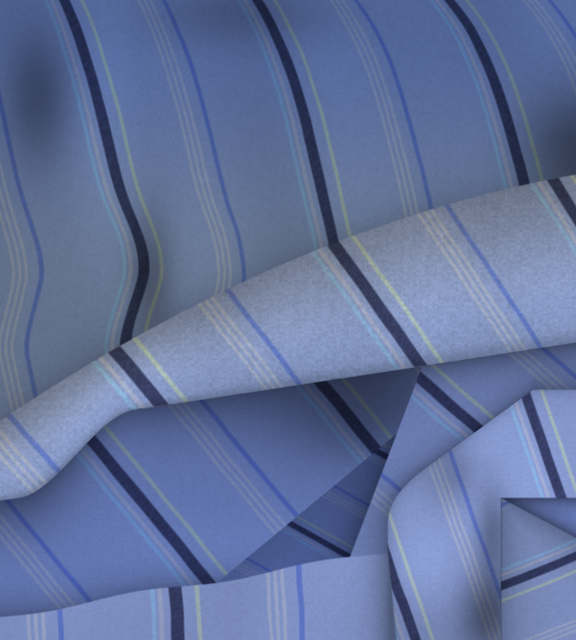
Give the GLSL for this texture, as a WebGL 2 fragment shader.

```glsl
#version 300 es
// Draped blue shirt cloth with dark, yellow, cream and blue woven stripes over soft folds.
precision highp float;
uniform vec2 u_resolution;
out vec4 fragColor;

float hash(vec2 p) {
  return fract(sin(dot(p, vec2(127.1, 311.7))) * 43758.5453);
}

float noise(vec2 p) {
  vec2 i = floor(p), f = fract(p);
  f = f * f * (3.0 - 2.0 * f);
  return mix(mix(hash(i), hash(i + vec2(1, 0)), f.x),
             mix(hash(i + vec2(0, 1)), hash(i + vec2(1, 1)), f.x), f.y);
}

// Soft round spot used for hollows and highlights
float blob(vec2 p, vec2 center, vec2 radius) {
  vec2 q = (p - center) / radius;
  return exp(-dot(q, q));
}

// One stripe, repeated once per unit of s
float stripe(float s, float center, float halfWidth) {
  float soft = fwidth(s) * 0.8 + 0.002;
  float d = abs(fract(s - center + 0.5) - 0.5);
  return 1.0 - smoothstep(halfWidth - soft, halfWidth + soft, d);
}

// Cloth with the full stripe sequence; s counts repeats
vec3 cloth(vec3 tint, float s, vec2 p) {
  s += 0.006 * (noise(p * 22.0) - 0.5);
  vec3 c = tint;
  c = mix(c, tint * vec3(1.0, 1.13, 1.08), stripe(s, -0.095, 0.009));
  c = mix(c, tint * vec3(1.24, 1.14, 1.0), 0.75 * stripe(s, -0.065, 0.009));
  c = mix(c, tint * vec3(1.24, 1.22, 0.9), 0.9 * stripe(s, 0.09, 0.009));
  for (int i = 0; i < 3; i++)
    c = mix(c, tint * vec3(1.25, 1.16, 1.0), 0.75 * stripe(s, 0.385 + 0.03 * float(i), 0.007));
  c = mix(c, tint * vec3(0.7, 0.77, 0.98), 0.9 * stripe(s, 0.515, 0.011));
  float dark = stripe(s, 0.0, 0.027);
  float twill = 0.9 + 0.2 * noise(vec2(p.x + p.y, p.x - p.y) * vec2(260, 110));
  return mix(c, tint * vec3(0.38, 0.38, 0.47) * twill, 0.95 * dark);
}

// Darkening that fades with distance from an overlapping edge
float shadow(float d, float strength, float reach) {
  return 1.0 - strength * exp(-max(d, 0.0) / reach);
}

void main() {
  // Height is one unit, y runs downward
  vec2 p = vec2(gl_FragCoord.x, u_resolution.y - gl_FragCoord.y) / u_resolution.y;
  float x = p.x, y = p.y, px = 1.3 / u_resolution.y;
  float s;
  vec3 tint;

  // Fold outlines
  float foldTop = 0.6575 - 0.676 * x + 0.276 * x * x;
  float foldLow = 0.672 - 0.152 * x + 0.11 * (1.0 - smoothstep(0.03, 0.21, x));
  float hemTop = 0.964 - 0.168 * x + 0.004 * sin(x * 22.0);
  float flap = y - (0.69 - 0.83 * (x - 0.605));
  float ridge = x - (0.657 - 0.38 * (y - 0.58));
  float slope = 0.833 - 1.37 * (y - 0.609), side = 0.606 + 0.1 * max(y - 0.86, 0.0);
  float bend = max(0.06 - abs(slope - side), 0.0);
  float knee = min(x - max(slope, side) - bend * bend * 4.0, y - 0.609);
  float tuck = min(x - 0.783, y - 0.778);
  float corner = min(x - 0.783, y - 0.778 - 0.53 * (x - 0.783));

  // Upper drape
  float sway = 0.2 * (y - 0.195) - (0.02 + 0.06 * x) * exp(-11.0 * y)
             + 0.018 * blob(p, vec2(0.2, 0.39), vec2(0.2, 0.07))
             - 0.04 * smoothstep(0.42, 0.56, y);
  tint = mix(vec3(0.33, 0.41, 0.61), vec3(0.405, 0.465, 0.58), smoothstep(0.05, 0.42, y));
  tint *= 0.92 + 0.18 * noise(vec2(x - 0.2 * y, y) * vec2(8, 3));
  tint *= 1.0 - 0.32 * blob(p, vec2(0.06, 0.15), vec2(0.05, 0.1))
        - 0.42 * blob(p, vec2(0.91, 0.23), vec2(0.1, 0.09))
        - 0.3 * blob(p, vec2(0.235, 0.43), vec2(0.035, 0.1))
        - 0.2 * blob(p, vec2(0.38, 0.02), vec2(0.15, 0.05))
        + 0.1 * blob(p, vec2(0.16, 0.15), vec2(0.05, 0.16));
  tint *= shadow(foldTop - y, 0.16, 0.035);
  vec3 color = cloth(tint, (x - sway) / 0.319 - 0.518, p);

  // Hollow below the main fold
  tint = vec3(0.40, 0.48, 0.72) * (0.93 + 0.14 * noise(p * vec2(7, 9)));
  tint *= shadow(y - foldLow, 0.42, 0.06) * shadow(hemTop - y, 0.25, 0.025);
  tint *= 1.0 - 0.35 * blob(p, vec2(0.57, 0.64), vec2(0.17, 0.09));
  s = (x - 0.156 - 0.82 * (y - 0.703)) / 0.432;
  color = mix(color, cloth(tint, s, p), smoothstep(-px, px, y - foldLow));

  // Shaded diagonal flap
  tint = vec3(0.33, 0.41, 0.66) * shadow(-ridge, 0.4, 0.04) * (0.82 + 1.4 * clamp(flap, 0.0, 0.15));
  s = (x - 0.514 - 1.8 * (y - 0.755)) / 0.34 + 0.515;
  color = mix(color, cloth(tint, s, p), smoothstep(-px, px, min(flap, y - foldLow)));

  // Ridge to the right
  tint = vec3(0.42, 0.49, 0.70) * shadow(y - foldLow, 0.4, 0.03) * shadow(-knee, 0.3, 0.025);
  s = (x - 0.657 - 1.15 * (y - 0.592)) / 0.48;
  color = mix(color, cloth(tint, s, p), smoothstep(-px, px, min(ridge, y - foldLow)));

  // Bottom hem
  tint = vec3(0.49, 0.56, 0.76) * (0.93 + 0.14 * noise(p * vec2(11, 7)));
  tint *= shadow(0.61 - x, 0.4, 0.025);
  s = (x - 0.275 - 0.06 * (y - 0.94)) / 0.378;
  color = mix(color, cloth(tint, s, p), smoothstep(-px, px, y - hemTop));

  // Bent knee of cloth
  tint = vec3(0.50, 0.57, 0.77) * (0.9 + 0.2 * noise(p * vec2(12, 8)));
  tint *= shadow(knee, 0.15, 0.015);
  tint *= 1.0 - 0.45 * blob(p, vec2(0.765, 0.96), vec2(0.045, 0.07))
        - 0.3 * blob(p, vec2(0.77, 0.83), vec2(0.025, 0.07))
        - 0.2 * blob(p, vec2(0.71, 0.74), vec2(0.04, 0.05));
  s = (x - 0.618 - 0.35 * (y - 0.911)) / 0.306;
  color = mix(color, cloth(tint, s, p), smoothstep(-px, px, knee));

  // Tucked pleat and turned corner
  tint = vec3(0.42, 0.50, 0.75) * shadow(tuck, 0.45, 0.012) * shadow(-corner, 0.45, 0.015);
  color = mix(color, tint, smoothstep(-px, px, tuck));
  tint = vec3(0.48, 0.55, 0.74) * shadow(corner, 0.25, 0.03);
  s = (y + 0.4 * (x - 0.833) - 0.896) / 0.26;
  color = mix(color, cloth(tint, s, p), smoothstep(-px, px, corner));

  // Main fold, lit across its middle
  float t = clamp((y - foldTop) / (foldLow - foldTop), 0.0, 1.0);
  tint = mix(vec3(0.46, 0.50, 0.59), vec3(0.51, 0.58, 0.75), smoothstep(0.0, 0.9, t));
  tint *= 0.93 + 0.16 * sin(3.14 * t) - 0.12 * smoothstep(0.9, 1.0, t);
  tint *= 0.95 + 0.1 * noise(p * vec2(9, 6));
  s = (x - 0.521 - 0.57 * (y - foldTop)) / 0.342;
  float fold = smoothstep(-px, px, min(y - foldTop, foldLow - y));
  color = mix(color, cloth(tint, s, p), fold);

  // Woven grain
  float grain = noise(p * vec2(210, 260)) + noise(p * vec2(420, 330)) - 1.0;
  color *= 1.0 + grain * mix(0.035, 0.08, fold);
  fragColor = vec4(color, 1.0);
}
```
